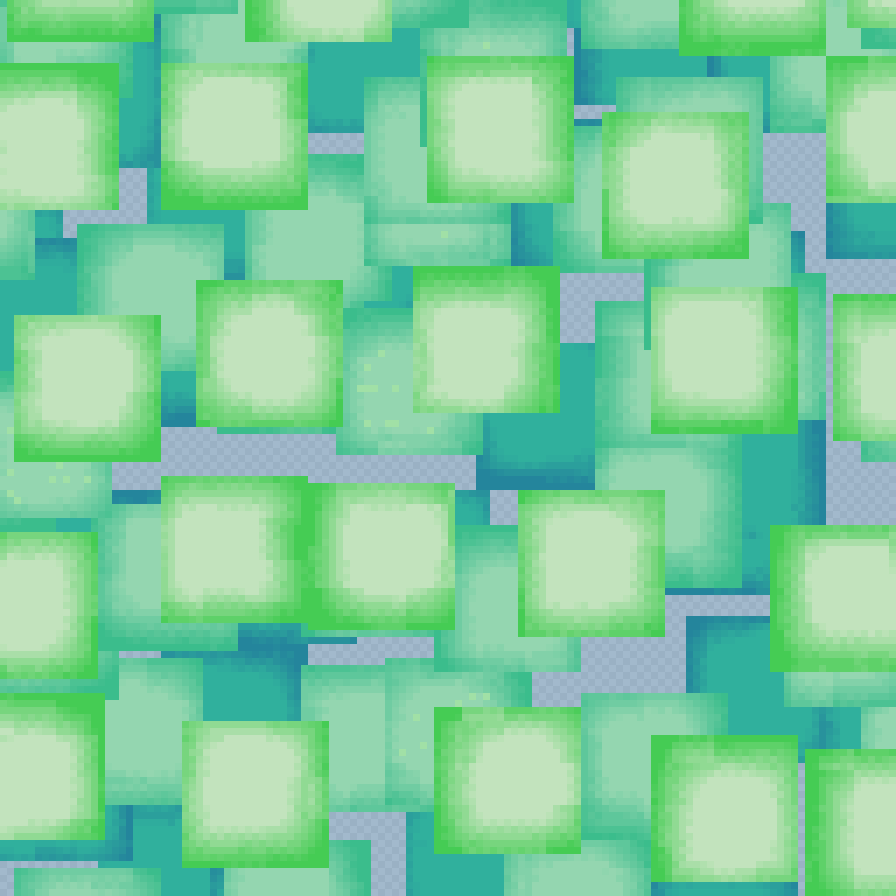
Write a WebGL 1 fragment shader that draws this pattern.

```glsl
precision highp float;
// Overlapping square tiles with stepped, dithered shading on a coarse cell grid.

uniform vec2 u_resolution;

#define CELLS 128.0        // grid cells across the canvas
#define TILE 21.0          // tile side, in cells
#define TOP_SPACING 30.0   // pitch of the bright, separate tiles
#define TOP_JITTER 9.0
#define LOW_SPACING 24.0   // pitch of the overlapping tiles beneath
#define LOW_JITTER 20.0
#define CORE 5.0           // half width of the flat tile centre
#define FALLOFF 0.85       // shade levels lost per cell outside the core
#define ROUGHNESS 1.5      // blocky variation, in shade levels
#define TOP_LEVEL 5.0
#define DITHER 0.4         // checker contrast, in shade levels

const vec3 GAP_GREY = vec3(0.62, 0.71, 0.785);
const vec3 TEAL_DARK = vec3(0.14, 0.52, 0.61);
const vec3 TEAL_LIGHT = vec3(0.19, 0.69, 0.615);
const vec3 MINT_DARK = vec3(0.23, 0.74, 0.55);
const vec3 MINT_LIGHT = vec3(0.58, 0.84, 0.69);
const vec3 LEAF_DARK = vec3(0.27, 0.80, 0.33);
const vec3 LEAF_LIGHT = vec3(0.76, 0.89, 0.74);
const vec3 SPECK = vec3(0.63, 0.88, 0.65);

float hash(vec2 p) {
  vec3 q = fract(vec3(p.xyx) * 0.1031);
  q += dot(q, q.yzx + 33.33);
  return fract((q.x + q.y) * q.z);
}

vec2 hash2(vec2 p) {
  return vec2(hash(p), hash(p + vec2(41.7, 19.3)));
}

float checker(vec2 cell) {
  return mod(cell.x + cell.y, 2.0);
}

// Shade of one tile: pale off-centre core, blocky steps towards the rim.
float tileShade(vec2 local, vec2 key) {
  vec2 center = vec2(0.5 * (TILE - 1.0)) + (hash2(key + 5.1) - 0.5) * 4.0;
  vec2 d = abs(local - center);
  d *= d;
  float dist = sqrt(sqrt(dot(d, d)));
  vec2 shift = floor(hash2(key + 8.6) * 6.0);
  float coarse = hash(floor((local + shift) / 6.0) + key * 7.0) - 0.5;
  float fine = hash(floor(local * 0.5) + key * 13.0) - 0.5;
  return TOP_LEVEL + 1.0 - FALLOFF * (dist - CORE)
       + ROUGHNESS * coarse + 0.35 * fine;
}

// Snaps to whole levels, with a soft checker on the half levels.
float quantize(float shade, vec2 cell) {
  float level = floor(clamp(shade, 0.0, TOP_LEVEL) * 2.0) * 0.5;
  float isHalf = step(0.25, fract(level));
  return (level + isHalf * (checker(cell) - 0.5) * DITHER) / TOP_LEVEL;
}

// Shade of the uppermost tile over this cell in x, its hash in y; x < 0 if none.
vec2 tileLayer(vec2 cell, float spacing, float jitter, float seed) {
  vec2 found = vec2(-1.0, 0.0);
  for (int j = -1; j <= 0; j++) {
    float row = floor(cell.y / spacing) + float(j);
    float slide = floor(hash(vec2(row + 60.0, seed)) * spacing);
    for (int i = -1; i <= 0; i++) {
      vec2 id = vec2(floor((cell.x - slide) / spacing) + float(i), row);
      vec2 key = id + seed;
      vec2 corner = id * spacing + vec2(slide, 0.0)
                  + floor(hash2(key) * (jitter + 1.0));
      vec2 local = cell - corner;
      bool inside = all(greaterThanEqual(local, vec2(0.0)))
                 && all(lessThan(local, vec2(TILE)));
      if (inside) {
        found = vec2(quantize(tileShade(local, key), cell), hash(key + 3.7));
      }
    }
  }
  return found;
}

vec3 cellColor(vec2 cell) {
  vec3 color = GAP_GREY + (checker(cell) - 0.5) * 0.03;

  // Deep teal tiles
  vec2 teal = tileLayer(cell, LOW_SPACING, LOW_JITTER, 113.0);
  if (teal.x >= 0.0) {
    color = mix(TEAL_DARK, TEAL_LIGHT, min(teal.x * 1.5, 1.0));
  }

  // Mint tiles, a few with bright specks
  vec2 mint = tileLayer(cell, LOW_SPACING, LOW_JITTER, 247.0);
  if (mint.x >= 0.0) {
    color = mix(MINT_DARK, MINT_LIGHT, mint.x);
    bool speck = mint.y > 0.7 && mint.x > 0.8 && hash(cell + 71.0) > 0.93;
    if (speck) color = SPECK;
  }

  // Bright leaf-green tiles
  vec2 leaf = tileLayer(cell, TOP_SPACING, TOP_JITTER, 389.0);
  if (leaf.x >= 0.0) color = mix(LEAF_DARK, LEAF_LIGHT, leaf.x);
  return color;
}

void main() {
  // Four samples per pixel smooth the cell borders at any size
  float scale = CELLS / min(u_resolution.x, u_resolution.y);
  vec3 sum = vec3(0.0);
  for (int s = 0; s < 4; s++) {
    float k = float(s);
    vec2 offset = vec2(mod(k, 2.0), floor(k * 0.5)) * 0.5 - 0.25;
    sum += cellColor(floor((gl_FragCoord.xy + offset) * scale));
  }
  gl_FragColor = vec4(sum * 0.25, 1.0);
}
```
